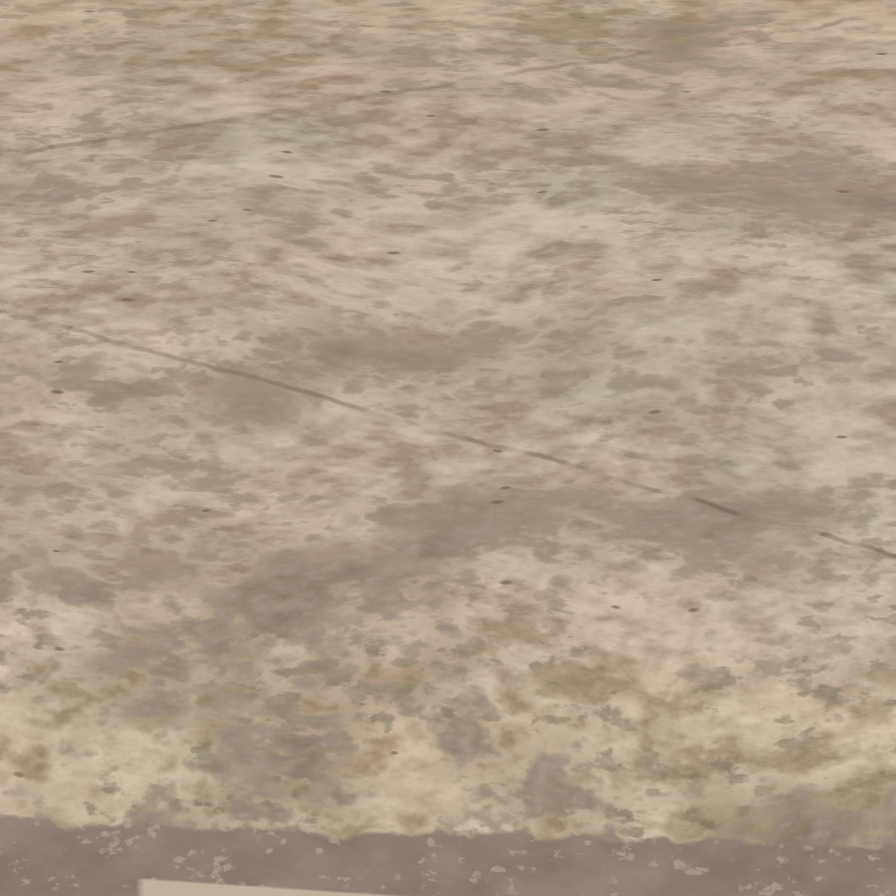
Reproduce this texture procedurally as a three.js fragment shader.

```glsl
// Weathered, sandy paving seen at a slant, with grey stains and a dark kerb.
// Layered value noise is squeezed with distance, so flakes near the bottom
// turn into thin streaks at the top; two broken joints cross the ground.

varying vec2 vUv;

const vec3 SAND_LIGHT = vec3(0.775, 0.713, 0.640);
const vec3 SAND_MID = vec3(0.712, 0.650, 0.580);
const vec3 SAND_TAN = vec3(0.640, 0.570, 0.492);
const vec3 OLIVE = vec3(0.585, 0.540, 0.450);
const vec3 STAIN_GREY = vec3(0.545, 0.490, 0.442);
const vec3 CHIP_BROWN = vec3(0.420, 0.350, 0.300);

float hash(vec2 p) {
  return fract(sin(dot(p, vec2(127.1, 311.7))) * 43758.5453);
}

float valueNoise(vec2 p) {
  vec2 cell = floor(p);
  vec2 f = fract(p);
  f = f * f * (3.0 - 2.0 * f);
  float low = mix(hash(cell), hash(cell + vec2(1.0, 0.0)), f.x);
  float high = mix(hash(cell + vec2(0.0, 1.0)), hash(cell + 1.0), f.x);
  return mix(low, high, f.y);
}

float fbm(vec2 p) {
  float sum = 0.0;
  float amplitude = 0.5;
  for (int i = 0; i < 4; i++) {
    sum += amplitude * valueNoise(p);
    p = mat2(2.0, 0.25, -0.25, 2.0) * p + 17.3;
    amplitude *= 0.55;
  }
  return sum / 1.009;
}

// Ground position: rows crowd together towards the far, upper side
vec2 groundPosition(vec2 uv) {
  return vec2(uv.x, 6.0 / (2.3 - uv.y));
}

// Soft bump of height 1 around a centre
float bump(float x, float centre, float width) {
  float d = (x - centre) / width;
  return exp(-d * d);
}

// Thin broken line of given start height and slope
float joint(vec2 uv, float start, float slope, float width) {
  float wobble = 0.010 * (fbm(vec2(uv.x * 22.0, start * 30.0)) - 0.5);
  float d = abs(uv.y - start - slope * uv.x - wobble);
  float broken = smoothstep(0.38, 0.62, fbm(vec2(uv.x * 20.0, start * 40.0)));
  return (1.0 - smoothstep(width * 0.2, width, d)) * mix(0.15, 1.0, broken);
}

// Rare small oval chips, one at most in each grid cell
float chips(vec2 p, float rarity) {
  vec2 cell = floor(p);
  vec2 centre = 0.3 + 0.4 * vec2(hash(cell + 3.1), hash(cell + 8.7));
  vec2 d = (fract(p) - centre) / (vec2(0.20, 0.13) * mix(0.5, 1.1, hash(cell + 6.4)));
  d.y += 0.8 * d.x * (hash(cell + 5.2) - 0.5);
  return step(rarity, hash(cell)) * (1.0 - smoothstep(0.4, 1.3, length(d)));
}

vec3 sandColor(vec2 uv, vec2 p, float grain, float nearness) {
  float tone = fbm(p * vec2(8.0, 9.0) + 31.0);
  float brightness = 0.45 * tone + 0.55 * grain;
  vec3 color = mix(SAND_TAN, SAND_MID, smoothstep(0.34, 0.46, brightness));
  color = mix(color, SAND_LIGHT, smoothstep(0.45, 0.60, brightness + 0.03 * nearness));
  // Warm far side and faint pink and green drifts
  color -= vec3(0.010, 0.022, 0.040) * smoothstep(0.78, 1.0, uv.y);
  float drift = fbm(p * vec2(6.0, 7.0) + 73.0) - 0.5;
  color += drift * vec3(0.040, -0.025, -0.010);
  return color + nearness * vec3(0.008, 0.006, -0.018);
}

vec3 kerbColor(vec2 uv, float grain) {
  vec3 color = STAIN_GREY + 0.10 * (grain - 0.5);
  float specks = smoothstep(0.63, 0.78, fbm(uv * vec2(70.0, 100.0)));
  color = mix(color, SAND_MID, 0.6 * specks);
  // Pale slab below the kerb
  float slabTop = 0.019 - 0.067 * (uv.x - 0.16);
  float slab = smoothstep(-0.002, 0.002, slabTop - uv.y) * smoothstep(0.150, 0.162, uv.x);
  return mix(color, SAND_LIGHT, slab * 0.9);
}

void main() {
  vec2 uv = vUv;
  vec2 p = groundPosition(uv);
  p.y += 0.06 * (valueNoise(p * vec2(4.0, 3.0)) - 0.5);
  float nearness = 1.0 - smoothstep(0.15, 0.5, uv.y);
  float grain = fbm(p * vec2(26.0, 32.0));
  float fine = fbm(p * vec2(48.0, 60.0) + 91.0);
  vec3 color = sandColor(uv, p, grain, nearness);

  // Ragged stains, densest near the kerb and in one far band
  float band = bump(uv.y, 0.77, 0.03) * smoothstep(0.25, 0.5, uv.x);
  float wear = fbm(p * vec2(6.5, 7.5) + 11.0) + 0.5 * (grain - 0.5) + 0.45 * (fine - 0.5);
  wear += 0.08 * nearness + 0.10 * band;
  color = mix(color, OLIVE, 0.45 * smoothstep(0.53, 0.70, wear));
  color = mix(color, STAIN_GREY, mix(0.6, 0.85, nearness) * smoothstep(0.59, 0.80, wear));

  // Fine ragged flakes, grit and chips
  float flakes = smoothstep(0.54, 0.70, fbm(p * vec2(40.0, 52.0) + 5.0));
  float flaking = smoothstep(0.36, 0.62, fbm(p * vec2(7.0, 8.0) + 47.0));
  color = mix(color, OLIVE, flakes * flaking * mix(0.55, 0.85, nearness));
  color += (fine - 0.5) * mix(0.14, 0.22, nearness);
  color = mix(color, CHIP_BROWN, 0.6 * chips(p * vec2(24.0, 28.0), 0.97));

  // Long joints
  float joints = 0.45 * joint(uv, 0.825, 0.16, 0.0038);
  joints += mix(0.4, 0.8, uv.x) * joint(uv, 0.655, -0.275, 0.0042);
  color = mix(color, CHIP_BROWN, 0.7 * joints);

  // Kerb along the bottom
  float kerbTop = 0.082 - 0.024 * uv.x + 0.030 * (grain - 0.5);
  float kerb = smoothstep(-0.004, 0.004, kerbTop - uv.y);
  color = mix(color, kerbColor(uv, grain), kerb);

  gl_FragColor = vec4(color, 1.0);
}
```
